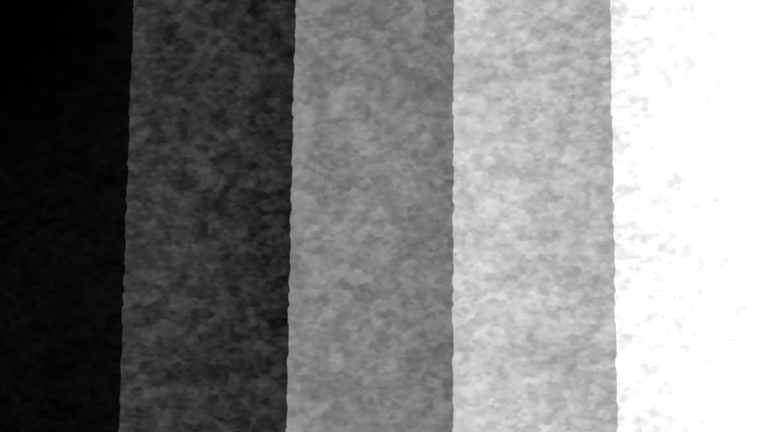
A Shadertoy shader for this texture:

```glsl
const int BANDS = 5;
// Band borders as a share of the width, at the bottom and top
const float EDGE_BOTTOM[4] = float[4](0.1545, 0.3725, 0.5895, 0.8040);
const float EDGE_TOP[4] = float[4](0.1735, 0.3845, 0.5905, 0.7940);
// Brightness at the left and right side of each band, and its grain strength
const float TONE_LEFT[BANDS] = float[5](0.030, 0.225, 0.535, 0.785, 0.985);
const float TONE_RIGHT[BANDS] = float[5](0.040, 0.155, 0.470, 0.705, 1.120);
const float GRAIN[BANDS] = float[5](0.075, 0.270, 0.270, 0.310, 0.360);
const float BAND_WIDTH = 0.21;
const float EDGE_SOFTNESS = 0.0013;
const float EDGE_WOBBLE = 0.003;
const float TOP_SHADE = 0.045;
const vec2 FIBRE_STRETCH = vec2(0.72, 1.0);
const float CELL_SHARPNESS = 6.0;

vec3 hash3(vec2 p) {
    vec3 q = fract(p.xyx * vec3(0.1031, 0.1030, 0.0973));
    q += dot(q, q.yxz + 33.33);
    return fract((q.xxy + q.yzz) * q.zyx);
}

// Cellular noise whose random cell tones melt into each other
float cellNoise(vec2 p) {
    vec2 cell = floor(p);
    float total = 0.0;
    float weights = 0.0;
    for (int j = -1; j <= 1; j++) {
        for (int i = -1; i <= 1; i++) {
            vec2 neighbour = cell + vec2(i, j);
            vec3 h = hash3(neighbour + 100.0);
            vec2 d = neighbour + h.xy - p;
            float w = exp(-CELL_SHARPNESS * dot(d, d));
            total += w * h.z;
            weights += w;
        }
    }
    return total / weights;
}

// Paper mottling from clouds down to fibres, centred on zero
float paper(vec2 p) {
    p *= FIBRE_STRETCH;
    float n = 0.14 * cellNoise(p * 9.0);
    n += 0.20 * cellNoise(p * 27.0 + 17.0);
    n += 0.36 * cellNoise(p * 58.0 + 41.0);
    n += 0.30 * cellNoise(p * 115.0 + 73.0);
    return n - 0.5;
}

void mainImage(out vec4 fragColor, in vec2 fragCoord) {
    vec2 uv = fragCoord / iResolution.xy;
    vec2 p = fragCoord / iResolution.y;
    float mottle = paper(p);

    // Darkest band, fading to black in the upper left corner
    float corner = smoothstep(0.05, 0.6, length(vec2(uv.x * 2.5, 1.0 - uv.y)));
    float tone = mix(TONE_LEFT[0], TONE_RIGHT[0], uv.x / BAND_WIDTH) * corner;
    float grain = GRAIN[0] * corner;

    // Lay the lighter bands over it from left to right
    float wobble = EDGE_WOBBLE * (cellNoise(vec2(3.0, p.y * 60.0)) - 0.5);
    for (int i = 1; i < BANDS; i++) {
        float edge = mix(EDGE_BOTTOM[i - 1], EDGE_TOP[i - 1], uv.y) + wobble;
        float cover = smoothstep(-EDGE_SOFTNESS, EDGE_SOFTNESS, uv.x - edge);
        float across = clamp((uv.x - edge) / BAND_WIDTH, 0.0, 1.0);
        tone = mix(tone, mix(TONE_LEFT[i], TONE_RIGHT[i], across), cover);
        grain = mix(grain, GRAIN[i], cover);
    }

    // Light falls off towards the top
    tone *= 1.0 - TOP_SHADE * smoothstep(0.6, 1.0, uv.y) * (1.0 - smoothstep(0.78, 0.82, uv.x));
    float value = clamp(tone + grain * mottle, 0.0, 1.0);
    fragColor = vec4(vec3(value), 1.0);
}
```
